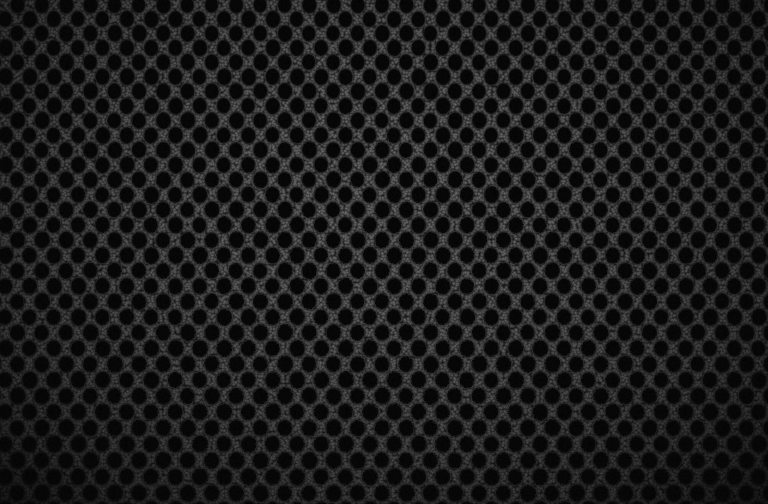
A Shadertoy shader for this texture:

```glsl
const float COLUMNS = 31.6;                  // holes across one row
const float ROWS_TOP = 35.5;                 // row density at the upper edge
const float ROW_STRETCH = 2.5;               // rows spread out towards the bottom
const vec2 LATTICE_SHIFT = vec2(0.4974, 0.35);
const vec2 HOLE_TOP = vec2(0.278, 0.56);     // hole radii in lattice cells
const vec2 HOLE_BOTTOM = vec2(0.30, 0.47);
const float HOLE_JITTER = 0.035;
const float EDGE_FRAY = 0.10;
const float EDGE_SOFTNESS = 0.045;
const vec2 STITCHES = vec2(250.0, 175.0);    // yarn grains across and down
const vec3 HOLE_COLOR = vec3(0.022);
const vec3 YARN_DARK = vec3(0.09);
const vec3 YARN_LIGHT = vec3(0.38);
const vec2 LIGHT_CENTER = vec2(0.5, 0.62);
const vec2 LIGHT_FALLOFF = vec2(1.25, 1.1);

vec2 hash2(vec2 p) {
    vec3 q = fract(vec3(p.xyx) * vec3(0.1031, 0.1030, 0.0973));
    q += dot(q, q.yzx + 33.33);
    return fract((q.xx + q.yz) * q.zy);
}

// Distance to the nearest scattered grain
float cellular(vec2 p) {
    vec2 cell = floor(p);
    float nearest = 2.0;
    for (int y = -1; y <= 1; y++) {
        for (int x = -1; x <= 1; x++) {
            vec2 id = cell + vec2(x, y);
            nearest = min(nearest, length(id + hash2(id) - p));
        }
    }
    return nearest;
}

// Signed distance to the closest hole of the staggered lattice
float holeDistance(vec2 lattice, vec2 radius) {
    float nearest = 1.0;
    for (int i = 0; i <= 1; i++) {
        float row = floor(lattice.y) + float(i);
        float stagger = 0.5 * mod(row, 2.0);
        float column = floor(lattice.x - stagger + 0.5);
        vec2 random = hash2(vec2(column, row) + 71.0) - 0.5;
        vec2 offset = lattice - vec2(column + stagger, row) - HOLE_JITTER * random;
        float size = 1.0 + 0.1 * random.x;
        nearest = min(nearest, (length(offset / (radius * size)) - 1.0) * radius.x);
    }
    return nearest;
}

void mainImage(out vec4 fragColor, in vec2 fragCoord) {
    vec2 uv = fragCoord / iResolution.xy;
    float depth = 1.0 - uv.y;

    // Staggered lattice, with rows widening downwards
    vec2 lattice = vec2((uv.x - LATTICE_SHIFT.x) * COLUMNS,
                        depth * (ROWS_TOP - ROW_STRETCH * depth) - LATTICE_SHIFT.y);

    // Knitted yarn grain
    float grain = cellular(uv * STITCHES);
    float stitch = clamp(1.05 - 1.15 * grain, 0.0, 1.0);

    // Frayed hole edges, rougher near the bottom
    float fray = EDGE_FRAY * (grain - 0.45) * mix(0.6, 1.5, depth);
    float distanceToHole = holeDistance(lattice, mix(HOLE_TOP, HOLE_BOTTOM, depth)) + fray;
    float softness = max(EDGE_SOFTNESS, 0.7 * COLUMNS / iResolution.x);
    float yarnMask = smoothstep(-softness, softness, distanceToHole);

    // Rounded strands under a soft pool of light
    float relief = mix(0.82, 1.08, smoothstep(0.0, 0.16, distanceToHole));
    vec2 fromLight = (uv - LIGHT_CENTER) * LIGHT_FALLOFF;
    float light = clamp(1.06 - 0.95 * dot(fromLight, fromLight), 0.3, 1.1);

    vec3 yarn = mix(YARN_DARK, YARN_LIGHT, stitch) * relief * light;
    vec3 hole = HOLE_COLOR * (0.7 + 0.8 * stitch);
    fragColor = vec4(mix(hole, yarn, yarnMask), 1.0);
}
```
